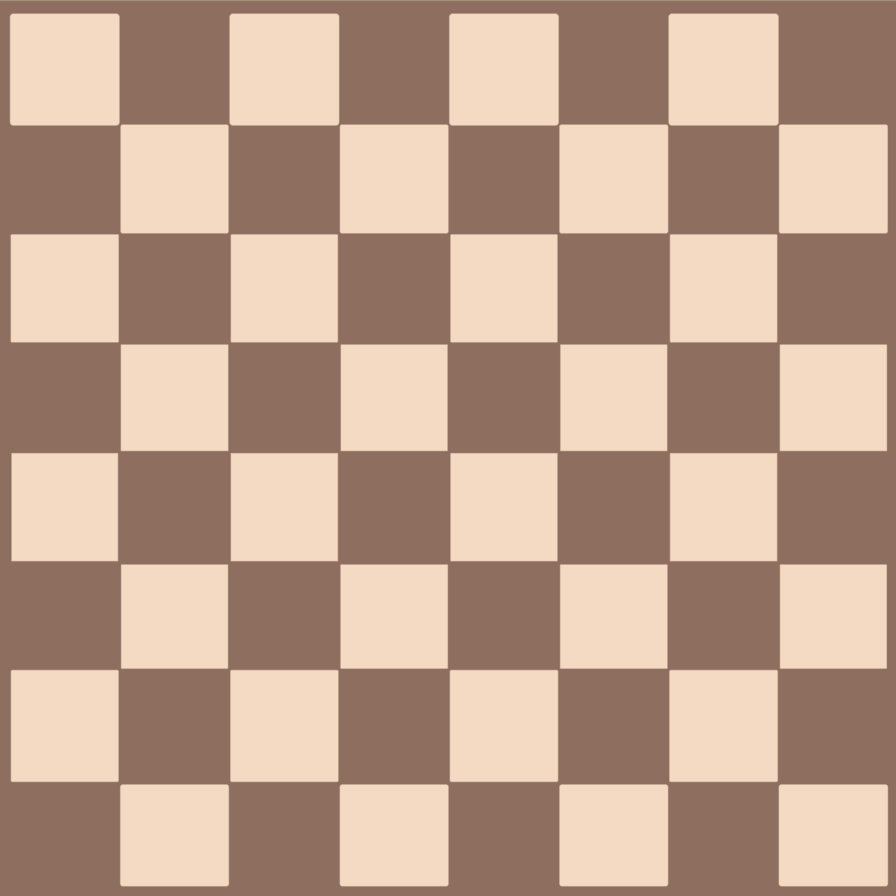
Give the GLSL for this pattern, as a Shadertoy shader.

```glsl
#define CELLS 8.0
#define ORIGIN vec2(0.0110, 0.0066)
#define PITCH vec2(0.12255, 0.1221)
#define DARK vec3(0.557, 0.431, 0.371)
#define LIGHT vec3(0.957, 0.850, 0.765)
#define TRIM vec3(0.63, 0.56, 0.48)
#define TRIM_WIDTH 0.0014
#define HALF_WIDTH 0.487
#define CORNER_MIN 0.006
#define CORNER_MAX 0.032
#define SIZE_JITTER 0.005
#define EDGE_SOFTNESS 0.0022

float hash(vec2 cell) {
    return fract(sin(dot(cell, vec2(127.1, 311.7))) * 43758.5);
}

float roundedBox(vec2 p, vec2 halfSize, float radius) {
    vec2 q = abs(p) - halfSize + radius;
    return length(max(q, 0.0)) + min(max(q.x, q.y), 0.0) - radius;
}

// Tiles grow and round off toward the outer rows; alternate rows differ in height.
float tileDistance(vec2 p, vec2 cell) {
    float row = cell.y;
    float outer = min((row - 3.2) * (row - 3.2) / 14.0, 1.0);
    float oddHeight = 0.4915 + 0.0022 * (row - 4.0) * (row - 4.0);
    float evenHeight = 0.4813 + 0.0053 * (row - 3.0);
    float halfHeight = mix(evenHeight, oddHeight, mod(row, 2.0));
    float halfWidth = HALF_WIDTH + 0.013 * outer + SIZE_JITTER * (hash(cell) - 0.5);
    float radius = mix(CORNER_MIN, CORNER_MAX, outer);
    return roundedBox(p - cell - 0.5, vec2(halfWidth, halfHeight), radius);
}

// Nearest light tile, including neighbours that overhang their cells.
float boardDistance(vec2 p) {
    float nearest = 1.0;
    for (int y = -1; y <= 1; y++) {
        for (int x = -1; x <= 1; x++) {
            vec2 cell = floor(p) + vec2(x, y);
            bool onBoard = all(greaterThanEqual(cell, vec2(0.0))) && all(lessThan(cell, vec2(CELLS)));
            bool isLight = mod(cell.x + cell.y, 2.0) > 0.5;
            if (onBoard && isLight) nearest = min(nearest, tileDistance(p, cell));
        }
    }
    return nearest;
}

void mainImage(out vec4 fragColor, in vec2 fragCoord) {
    vec2 uv = fragCoord / iResolution.xy;
    float pixel = 1.0 / iResolution.y;

    // Checkered tiles
    float dist = boardDistance((uv - ORIGIN) / PITCH) * PITCH.y;
    float soft = 0.5 * max(EDGE_SOFTNESS, 1.5 * pixel);
    vec3 color = mix(DARK, LIGHT, smoothstep(soft, -soft, dist));

    // Thin trim along the top border
    float trim = smoothstep(-0.5 * pixel, 0.5 * pixel, uv.y - 1.0 + TRIM_WIDTH);
    color = mix(color, TRIM, trim);

    fragColor = vec4(color, 1.0);
}
```
